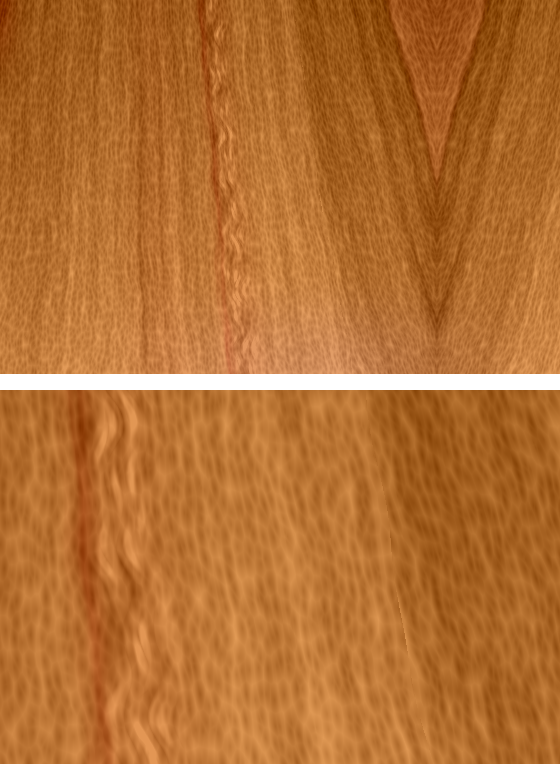
Top: the whole. Bottom: its middle third, enlarged.
Reproduce this texture procedurally as a Shadertoy shader.

```glsl
// Warm varnished wood: a straight-grained board on the left and a mirrored,
// V-figured veneer on the right. Stretched cellular noise makes the fibres,
// layered sines make the broad growth bands.

#define DARK_WOOD   vec3(0.53, 0.26, 0.035)
#define LIGHT_WOOD  vec3(0.84, 0.56, 0.30)
#define RED_TINT    vec3(0.015, -0.045, -0.015)
#define SEAM_X      0.855   // joint between boards at mid height
#define MIRROR_X    1.168   // axis of the V figure
#define V_SLOPE     0.27
#define V_EDGE      -0.135
#define HEART_X     0.575   // red streak in the left board
#define FIBRE_GAIN  0.72
#define BAND_GAIN   0.06

vec2 hash2(vec2 p) {
    vec3 q = fract(p.xyx * vec3(0.1031, 0.1030, 0.0973));
    q += dot(q, q.yzx + 33.33);
    return fract((q.xx + q.yz) * q.zy);
}

// Distance to the nearest scattered point, centred near zero.
float cellular(vec2 p) {
    vec2 cell = floor(p), f = fract(p);
    float nearest = 4.0;
    for (int j = -1; j <= 1; j++)
        for (int i = -1; i <= 1; i++) {
            vec2 o = vec2(i, j);
            vec2 d = o + hash2(cell + o + 64.0) - f;
            nearest = min(nearest, dot(d, d));
        }
    return sqrt(nearest) - 0.45;
}

float bump(float x, float width) {
    return exp(-x * x / (width * width));
}

// Uneven growth bands across the grain.
float bands(float u, float y) {
    return sin(u * 31.0 + 1.7 * sin(u * 13.0 + y))
         + 0.7 * sin(u * 73.0 + 2.0 * sin(u * 19.0) + 1.2 * y)
         + 0.6 * sin(u * 157.0 + 2.5 * sin(u * 37.0 - y));
}

// Thin fibres, soft streaks and fine pores along the grain.
float fibres(vec2 g) {
    return 0.42 * cellular(g * vec2(120.0, 11.0))
         + 0.32 * cellular(g * vec2(45.0, 2.0) + 17.0)
         + 0.60 * cellular(g * vec2(125.0, 52.0) + 41.0);
}

void mainImage(out vec4 fragColor, in vec2 fragCoord) {
    vec2 p = fragCoord / iResolution.y;
    float x = p.x, y = p.y;
    float wobble = 0.004 * sin(y * 9.0 + x * 11.0) + 0.002 * sin(y * 23.0 - x * 17.0)
                 + 0.0012 * sin(y * 61.0 + x * 47.0);

    // Grain coordinates: fanned on the left, mirrored on the right.
    float fan = mix(-0.10, 0.17, clamp(x / SEAM_X, 0.0, 1.0));
    float uLeft = x + fan * (y - 0.5) + wobble;
    float away = abs(x - MIRROR_X);
    float uRight = away - V_SLOPE * y * exp(-0.6 * max(away - 0.14, 0.0))
                 + 0.004 * sin(y * 10.0 + away * 14.0) + 0.0015 * sin(y * 53.0 + away * 40.0);
    float veneer = smoothstep(-0.010, 0.010, uLeft - SEAM_X);
    float u = veneer < 0.5 ? uLeft : uRight;

    // Left board: overall light and a few long dark and pale lines.
    float leftTone = 0.30 + 0.53 * (1.0 - y) + 0.15 * smoothstep(0.2, 0.75, x);
    leftTone -= 0.30 * (1.0 - smoothstep(0.0, 0.14, x)) * y;
    leftTone -= 0.20 * bump(uLeft - 0.43, 0.006) + 0.16 * bump(uLeft - 0.375, 0.005);
    leftTone += 0.16 * bump(uLeft - 0.27, 0.006) + 0.12 * bump(uLeft - 0.82, 0.02);

    // Red heart: a ragged dark strand beside broken pale and dark flecks.
    float ragged = cellular(vec2(uLeft * 70.0, y * 7.0) + 9.0);
    float heart = bump(uLeft - HEART_X + 0.012 * ragged, 0.011) * (0.75 + 0.9 * ragged);
    float heartZone = bump(uLeft - HEART_X - 0.035, 0.05);
    float fleckZone = bump(uLeft - HEART_X - 0.036, 0.032);
    float meander = 0.006 * sin(y * 37.0) + 0.004 * sin(y * 83.0 + 2.0);
    float fleck = cellular(vec2((uLeft + meander) * 62.0, y * 13.0) + 5.0);
    leftTone += fleckZone * (0.45 * smoothstep(-0.10, -0.34, fleck) - 0.35 * smoothstep(0.02, 0.35, fleck));
    leftTone -= 0.32 * heart + 0.07 * heartZone;

    // Right veneer: dark V edges, warm inside, dim core below the tip.
    float edge = uRight - V_EDGE;
    float inside = smoothstep(0.008, -0.012, edge);
    float vLine = bump(edge, 0.011) + 0.45 * bump(edge - 0.035, 0.028);
    float core = bump(away, 0.045) * smoothstep(0.56, 0.42, y);
    float rightTone = 0.13 + 0.55 * (1.0 - y) + 0.22 * smoothstep(0.02, 0.34, away);
    rightTone -= 0.13 * smoothstep(0.12, 0.30, away) * step(x, MIRROR_X);
    rightTone += 0.13 * inside - 0.30 * vLine - 0.20 * core;
    rightTone -= 0.15 * bump(uRight + 0.03, 0.009);

    // Combine the boards with grain.
    float tone = mix(leftTone, rightTone, veneer);
    tone += BAND_GAIN * bands(u, y) + FIBRE_GAIN * fibres(vec2(u, y));
    vec3 color = mix(DARK_WOOD, LIGHT_WOOD, clamp(tone, -0.3, 1.15));

    // Red heartwood, olive veneer and a pale sheen along the bottom.
    float corner = bump(x, 0.04) * smoothstep(0.75, 1.0, y);
    float red = heart + 0.35 * heartZone + 0.25 * bump(uLeft - 0.42, 0.08) + corner;
    color += RED_TINT * mix(red, 0.4 * inside, veneer);
    color += vec3(-0.012, 0.0, -0.02) * y * mix(0.6, 1.0 - inside, veneer);
    color += vec3(0.0, 0.01, 0.07) * smoothstep(0.3, 0.0, y) * bump(x - 0.85, 0.4);

    fragColor = vec4(clamp(color, 0.0, 1.0), 1.0);
}
```
